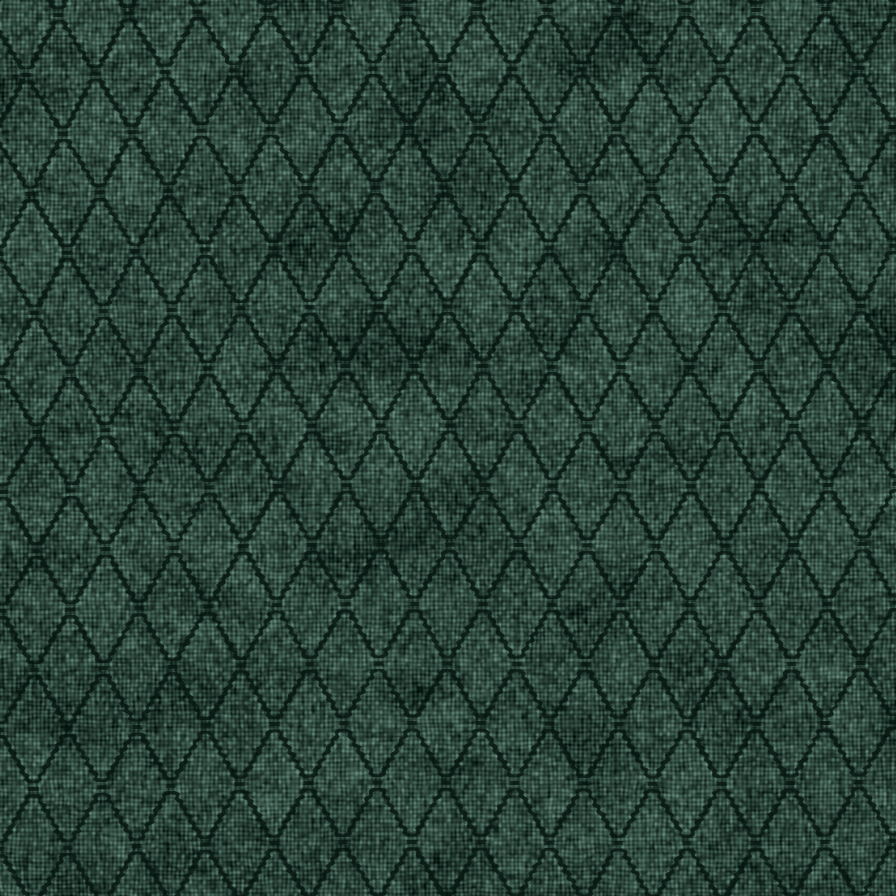
A WebGL 2 fragment shader for this texture:

```glsl
#version 300 es
precision highp float;
// Green woven velvet with a quilted lattice of upright diamonds, about 13 across
// and 7.5 down. Dark beaded seams are cut into a square grid of uneven threads,
// and soft cellular smudges crush the nap unevenly.
uniform vec2 u_resolution;
out vec4 fragColor;

const float TAU = 6.2831853;

float hash(vec2 p) {
  vec3 v = fract(vec3(p.xyx) * 0.1031);
  v += dot(v, v.yzx + 33.33);
  return fract((v.x + v.y) * v.z);
}

float valueNoise(vec2 p) {
  vec2 i = floor(p), f = fract(p);
  f = f * f * (3.0 - 2.0 * f);
  return mix(mix(hash(i), hash(i + vec2(1, 0)), f.x),
             mix(hash(i + vec2(0, 1)), hash(i + vec2(1, 1)), f.x), f.y);
}

// Cellular smudges: soft spots of random strength around jittered points
float smudges(vec2 p) {
  vec2 cell = floor(p);
  float sum = 0.0;
  for (int y = -1; y <= 1; y++)
    for (int x = -1; x <= 1; x++) {
      vec2 c = cell + vec2(x, y);
      vec2 center = c + vec2(hash(c + 7.1), hash(c + 41.7));
      float strength = hash(c + 90.3);
      sum += strength * strength * (1.0 - smoothstep(0.0, 0.95, distance(p, center)));
    }
  return sum;
}

// Soft band around signed distance d
float band(float d, float halfWidth, float blur) {
  return 1.0 - smoothstep(halfWidth - blur, halfWidth + blur, abs(d));
}

void main() {
  vec2 p = gl_FragCoord.xy / u_resolution;
  float pixel = 1.0 / min(u_resolution.x, u_resolution.y);
  float blur = max(0.0011, 0.6 * pixel);

  // Slight pull and sag of the cloth
  vec2 cloth = p + 0.0022 * sin(p.yx * vec2(9.0, 7.0) + vec2(0.6, 2.0));
  cloth.x += 0.09 * pow(max(p.y - 0.6, 0.0), 2.0) * (1.0 - p.x);
  cloth.y -= 0.008 * (p.x - 0.5);

  // Diamond lattice: seams run where either diagonal coordinate is an integer
  vec2 pitch = vec2(0.0768, 0.1328);
  vec2 q = (cloth - vec2(0.5, 0.5235)) / pitch;
  vec2 diagonal = vec2(q.x + q.y, q.x - q.y);
  vec2 offset = diagonal - round(diagonal);
  vec2 dist = offset / length(1.0 / pitch);
  vec2 fromNode = 0.5 * vec2(offset.x + offset.y, offset.x - offset.y) * pitch;

  // Seams swell and step once per stitch, with ragged edges
  float stitch = cos(TAU * 16.0 * q.y);
  vec2 stepped = dist + 0.0009 * sin(TAU * 16.0 * q.y) * vec2(1.0, -1.0);
  float width = 0.0025 + 0.0009 * stitch + 0.0018 * (valueNoise(p * 210.0) - 0.5);
  float lines = max(band(stepped.x, width, blur), band(stepped.y, width, blur));

  // Light beads bordering the seams, between the swellings
  float edge = min(abs(dist.x), abs(dist.y));
  float beads = band(edge - 0.0048, 0.0018, 0.0018) * smoothstep(-0.2, 0.8, -stitch);

  // Small ladder of rungs where seams cross
  float knot = band(fromNode.x, 0.0058, 0.0018) * band(fromNode.y, 0.0095, 0.0025);
  float rungs = smoothstep(-0.6, 0.3, cos(TAU * fromNode.y / 0.0083));
  lines = mix(lines, rungs, 0.75 * knot);

  // Square weave: uneven upright threads crossed by weft gaps
  vec2 g = p * vec2(212.0, 206.0);
  g += 0.5 * vec2(valueNoise(p * vec2(60.0, 45.0)), valueNoise(p * vec2(45.0, 60.0) + 9.0));
  vec2 thread = 0.5 - 0.5 * cos(TAU * g);
  float strand = 0.55 * thread.x + 0.45 * thread.y;
  float tone = 0.18 + strand * (0.26 + 0.5 * hash(floor(g)));
  tone += 0.42 * (valueNoise(p * vec2(240.0, 190.0) + 31.0) - 0.5);
  tone += 0.28 * (valueNoise(p * vec2(310.0, 95.0) + 17.0) - 0.5);
  tone += 0.2 * (valueNoise(p * vec2(80.0, 270.0)) - 0.5);

  // Crushed nap: broad smudges, finer mottling, and a shade per diamond
  vec2 drift = 0.02 * sin(p.yx * vec2(31.0, 23.0));
  float nap = 0.2 * smudges((p + drift) * vec2(9.0, 13.0) + 3.0)
            + 0.13 * smudges((p - drift) * vec2(19.0, 33.0) + 50.0);
  tone += 0.14 - nap + 0.06 * (hash(floor(diagonal) + 200.0) - 0.5);
  tone += 0.05 * (p.y - 0.5);

  // Seams sink, beads catch the light
  tone += 0.17 * beads * (1.0 - knot);
  tone = mix(1.08 * tone - 0.03, 0.12 * tone - 0.06, 0.94 * lines);

  vec3 shadowGreen = vec3(0.035, 0.105, 0.078);
  vec3 sheenGreen = vec3(0.32, 0.45, 0.40);
  fragColor = vec4(mix(shadowGreen, sheenGreen, clamp(tone, -0.2, 1.25)), 1.0);
}
```
